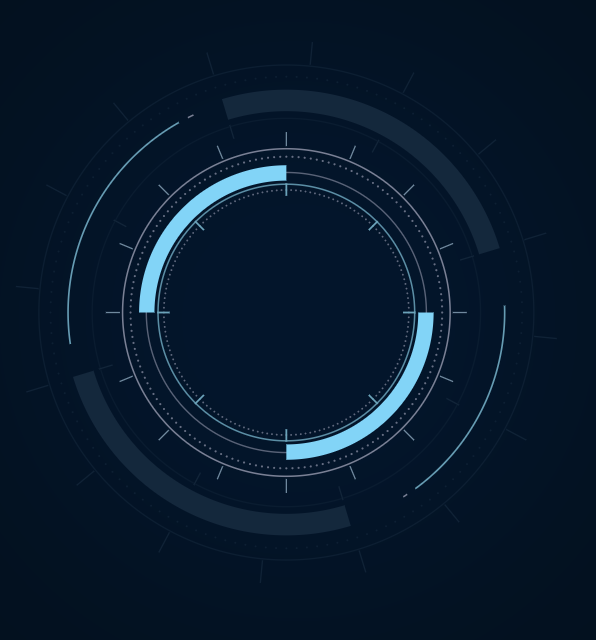
Give the GLSL for this background, as a Shadertoy shader.

```glsl
// A dark navy dial: concentric hairlines, dotted circles, spokes and bold arcs.
// Every part is a polar distance function repeated around the centre; lengths
// are fractions of the canvas height, angles are degrees clockwise from the top.

float r, angle, pixel;   // polar position and the size of one pixel

float cover(float d) { return clamp(0.5 - d / pixel, 0.0, 1.0); }

// Signed angle to the nearest of n evenly spaced directions
float wrapAngle(float mid, float n) {
    float period = 360.0 / n;
    return radians(mod(angle - mid + 0.5 * period, period) - 0.5 * period);
}

float ring(float radius, float halfWidth) {
    return cover(abs(r - radius) - halfWidth);
}

float arc(float radius, float halfWidth, float from, float to, float n) {
    float side = abs(wrapAngle(0.5 * (from + to), n)) - radians(0.5 * (to - from));
    return cover(max(abs(r - radius) - halfWidth, side * r));
}

float spokes(float inner, float outer, float halfWidth, float mid, float n) {
    float across = abs(r * sin(wrapAngle(mid, n))) - halfWidth;
    return cover(max(across, abs(r - 0.5 * (inner + outer)) - 0.5 * (outer - inner)));
}

float dots(float radius, float size, float n) {
    return cover(length(vec2(r - radius, r * wrapAngle(0.0, n))) - size);
}

void mainImage(out vec4 fragColor, in vec2 fragCoord) {
    vec2 p = (fragCoord - 0.5 * iResolution.xy) / iResolution.y;
    vec2 q = p - vec2(-0.0182, 0.0117);
    pixel = 1.0 / iResolution.y;
    r = length(q);
    angle = degrees(atan(q.x, q.y + 1e-7));

    vec3 sky   = vec3(0.51, 0.83, 0.97);
    vec3 teal  = vec3(0.42, 0.64, 0.73);
    vec3 lilac = vec3(0.53, 0.55, 0.63);
    vec3 slate = vec3(0.08, 0.155, 0.235);

    // Navy ground, darker towards the corners
    vec3 col = mix(vec3(0.012, 0.083, 0.168), vec3(0.010, 0.066, 0.122),
                   smoothstep(0.12, 0.72, length(p)));

    // Faint outer dial, turned by a few degrees
    float faint = 0.55 * ring(0.3867, 0.0010);
    faint = max(faint, 0.40 * ring(0.3034, 0.0010));
    faint = max(faint, 0.60 * dots(0.3685, 0.0014, 144.0));
    faint = max(faint, 0.75 * spokes(0.3890, 0.4245, 0.0010, 5.5, 16.0));
    faint = max(faint, 0.85 * spokes(0.2839, 0.3060, 0.0010, 28.2, 8.0));
    faint = max(faint, arc(0.3314, 0.0168, -16.8, 73.2, 2.0));
    col = mix(col, slate, faint);

    // Two slender arcs, each followed by a short dash
    float slender = max(arc(0.3411, 0.0013, 261.7, 330.5, 1.0),
                        arc(0.3411, 0.0013, 88.2, 143.8, 1.0));
    float dash = max(arc(0.3411, 0.0012, 333.2, 334.8, 1.0),
                     arc(0.3411, 0.0012, 146.4, 147.6, 1.0));
    col = mix(col, teal, 0.95 * slender);
    col = mix(col, lilac, 0.9 * dash);

    // Main dial: hairlines, dots and spokes
    col = mix(col, lilac, 0.90 * ring(0.2559, 0.0012));
    col = mix(col, lilac, 0.75 * dots(0.2435, 0.0016, 160.0));
    col = mix(col, lilac, 0.65 * ring(0.2188, 0.0011));
    col = mix(col, teal, 0.85 * ring(0.2005, 0.0012));
    col = mix(col, lilac, 0.70 * dots(0.1914, 0.0014, 160.0));
    col = mix(col, mix(lilac, teal, 0.4), 0.9 * spokes(0.2600, 0.2820, 0.0010, 0.0, 16.0));
    col = mix(col, teal, spokes(0.1823, 0.2018, 0.0014, 0.0, 8.0));

    // Bold quarter arcs in opposite quadrants
    col = mix(col, sky, arc(0.2181, 0.0120, -90.0, 0.0, 2.0));

    fragColor = vec4(col, 1.0);
}
```
